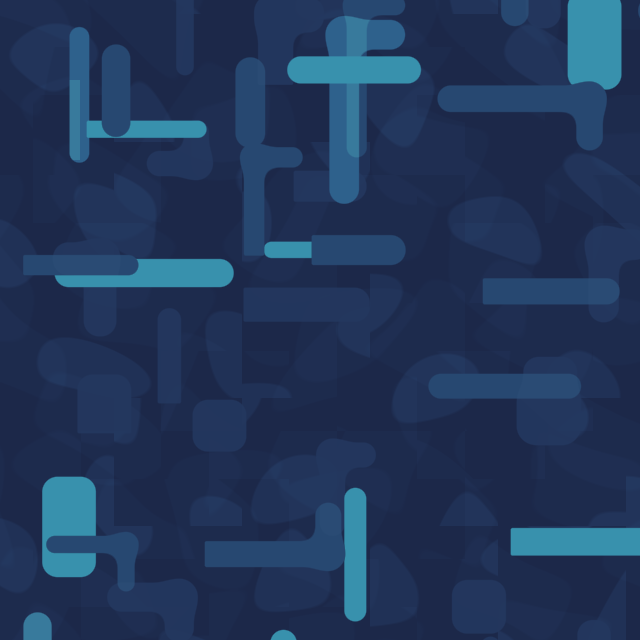
Give the GLSL for this background, as a WebGL 2 fragment shader.

```glsl
#version 300 es
precision highp float;
// Flat navy camouflage crossed by rounded bars in blue and teal.
// Thresholded layered sines make the soft blobs; jittered grids scatter
// the bars, some bent into elbows, some cut square at one end.

#define NAVY  vec3(0.108, 0.155, 0.285)
#define SLATE vec3(0.138, 0.218, 0.372)
#define DENIM vec3(0.160, 0.290, 0.450)
#define STEEL vec3(0.180, 0.380, 0.550)
#define SKY   vec3(0.220, 0.480, 0.610)
#define TEAL  vec3(0.220, 0.570, 0.680)
#define BLOB_FREQ 21.0    // blob size, in radians per canvas
#define CUT_CELLS 5.0     // grid of straight cuts through the blobs
#define CUT_SHARE 0.3     // share of cells that are cut
#define SQUARE_ENDS 0.25  // share of bars with one square end
#define CORNER 0.024      // largest corner radius

uniform vec2 u_resolution;
out vec4 fragColor;

float pixel;  // edge width in canvas units

vec4 hash4(vec2 cell, float seed) {
  vec4 p = fract((cell.xyxy + seed * 17.3) * vec4(0.1031, 0.1030, 0.0973, 0.1099));
  p += dot(p, p.wzxy + 33.33);
  return fract((p.xxyz + p.yzzw) * p.zywx);
}

float coverage(float dist) {
  return clamp(0.5 - dist / pixel, 0.0, 1.0);
}

float roundBox(vec2 p, vec2 halfSize, float radius) {
  vec2 q = abs(p) - halfSize + radius;
  return length(max(q, 0.0)) + min(max(q.x, q.y), 0.0) - radius;
}

float smoothMin(float a, float b, float k) {
  float h = max(k - abs(a - b), 0.0) / k;
  return min(a, b) - h * h * k * 0.25;
}

// Distance to one scattered set of bars; ranges are half lengths and widths.
float bars(vec2 uv, float cells, float seed, float density, float upright,
           float elbows, vec2 lengths, vec2 widths) {
  float dist = 1.0;
  vec2 home = floor(uv * cells);
  for (int j = -1; j <= 1; j++) {
    for (int i = -1; i <= 1; i++) {
      vec2 id = home + vec2(i, j);
      vec4 place = hash4(id, seed);
      vec4 form = hash4(id, seed + 7.0);
      if (place.x > density) continue;
      vec2 p = uv - (id + 0.15 + 0.7 * place.yz) / cells;
      if (place.w < upright) p = p.yx;
      vec2 size = vec2(mix(lengths.x, lengths.y, form.x),
                       mix(widths.x, widths.y, form.y));
      if (form.x < 0.1) size.y = 0.042;  // short bars become blocks
      float radius = min(size.y, CORNER);
      bool square = p.x < 0.0 && form.z < SQUARE_ENDS;
      float bar = roundBox(p, size, square ? 0.003 : radius);
      if (form.w < elbows) {
        float reach = 0.6 * lengths.x;
        vec2 arm = p - vec2(size.x - size.y, form.z < 0.6 ? reach : -reach);
        bar = smoothMin(bar, roundBox(arm, vec2(size.y, reach + size.y), radius), 0.025);
      }
      dist = min(dist, bar);
    }
  }
  return dist;
}

// Warped product of sines, shifted in some cells to leave straight edges.
float blobField(vec2 uv, float seed) {
  vec4 cut = hash4(floor(uv * CUT_CELLS + seed * 0.37), seed);
  vec2 p = uv + (cut.z < CUT_SHARE ? 0.3 * cut.xy : vec2(0.0)) + seed;
  for (int i = 0; i < 3; i++) {
    float freq = 9.0 + 7.0 * float(i);
    p += 0.32 / freq * sin(p.yx * freq + seed * vec2(1.7, 2.9));
    p = mat2(0.8, 0.6, -0.6, 0.8) * p;
  }
  return sin(p.x * BLOB_FREQ) * sin(p.y * BLOB_FREQ * 0.83);
}

float blobs(vec2 uv, float seed, float level) {
  return coverage((level - blobField(uv, seed)) / 30.0);
}

void main() {
  float side = min(u_resolution.x, u_resolution.y);
  vec2 uv = gl_FragCoord.xy / side;
  pixel = 1.3 / side;

  // Low-contrast blobs
  float shade = 0.2 * blobs(uv, 1.0, 0.10) + 0.2 * blobs(uv, 2.0, 0.15)
              + 0.6 * blobs(uv, 3.0, 0.45);
  vec3 color = mix(NAVY, SLATE, shade);

  // Faint and middle bars
  float faint = coverage(bars(uv, 5.0, 11.0, 0.55, 0.5, 0.4,
                              vec2(0.04, 0.10), vec2(0.013, 0.028)));
  color = mix(color, SLATE, 0.9 * faint);
  float middle = coverage(bars(uv, 4.0, 23.0, 0.65, 0.5, 0.35,
                               vec2(0.05, 0.13), vec2(0.012, 0.025)));
  color = mix(color, DENIM + 0.012 * (faint - 0.5), middle);

  // Brighter bars, lighter where they cross the middle ones
  float steel = coverage(bars(uv, 3.0, 37.0, 0.45, 0.45, 0.2,
                              vec2(0.06, 0.16), vec2(0.014, 0.024)));
  float band = step(0.82, hash4(floor(uv * 8.0), 5.0).x);
  color = mix(color, mix(STEEL, SKY, max(middle, band)), steel);

  // Teal accents, mostly level, tucked under some middle bars
  float teal = coverage(bars(uv, 3.0, 53.0, 0.85, 0.12, 0.0,
                             vec2(0.075, 0.15), vec2(0.011, 0.022)));
  float tucked = middle * step(0.5, hash4(floor(uv * 3.0), 9.0).y);
  color = mix(color, TEAL, teal * (1.0 - tucked));

  fragColor = vec4(color, 1.0);
}
```
